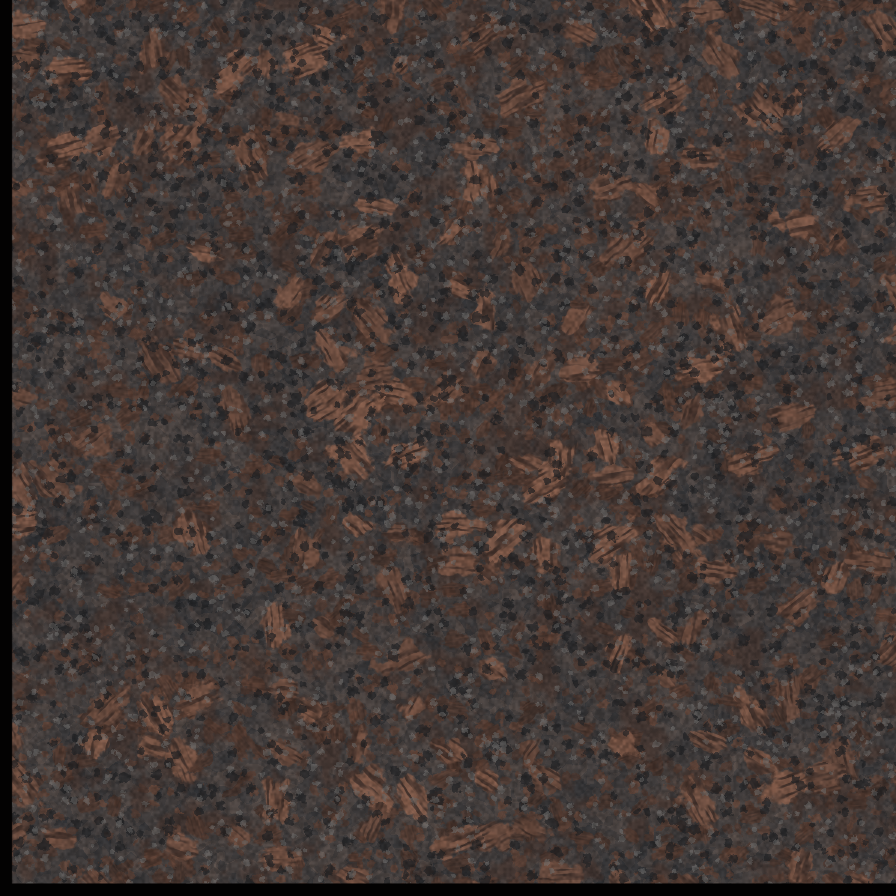
Write a three.js fragment shader that draws this texture.

```glsl
// Polished dark brown granite slab with copper feldspar crystals and a black left and lower edge.
varying vec2 vUv;

const vec3 SLATE = vec3(0.175, 0.180, 0.192);
const vec3 TAUPE = vec3(0.325, 0.285, 0.268);
const vec3 UMBER = vec3(0.255, 0.185, 0.160);
const vec3 RUST = vec3(0.370, 0.250, 0.200);
const vec3 COPPER = vec3(0.510, 0.355, 0.285);
const vec3 MICA = vec3(0.120, 0.125, 0.135);
const vec3 QUARTZ = vec3(0.400, 0.395, 0.390);
const vec3 BORDER = vec3(0.012, 0.008, 0.008);
const vec2 BORDER_SIZE = vec2(0.0135, 0.0140);

float hash(vec2 p) {
  vec3 q = fract(p.xyx * 0.1031);
  q += dot(q, q.yzx + 33.33);
  return fract((q.x + q.y) * q.z);
}

vec2 hash2(vec2 p) {
  return vec2(hash(p), hash(p + 57.0));
}

float noise(vec2 p) {
  vec2 i = floor(p);
  vec2 f = fract(p);
  f = f * f * (3.0 - 2.0 * f);
  float low = mix(hash(i), hash(i + vec2(1.0, 0.0)), f.x);
  float high = mix(hash(i + vec2(0.0, 1.0)), hash(i + 1.0), f.x);
  return mix(low, high, f.y);
}

float fbm(vec2 p) {
  float sum = 0.0;
  float weight = 0.5;
  for (int i = 0; i < 4; i++) {
    sum += weight * noise(p);
    p = p * 2.03 + 19.0;
    weight *= 0.5;
  }
  return sum / 0.9375;
}

vec2 rotate(vec2 p, float angle) {
  float c = cos(angle);
  float s = sin(angle);
  return vec2(c * p.x + s * p.y, c * p.y - s * p.x);
}

// Random tone of the nearest grain in a cellular packing.
float grainTone(vec2 p) {
  vec2 base = floor(p);
  float nearest = 9.0;
  float tone = 0.0;
  for (int y = -1; y <= 1; y++) {
    for (int x = -1; x <= 1; x++) {
      vec2 cell = base + vec2(float(x), float(y));
      float d = length(cell + hash2(cell) - p);
      if (d < nearest) {
        nearest = d;
        tone = hash(cell + 113.0);
      }
    }
  }
  return tone;
}

// Scattered ragged crystals: x = coverage, y = tone, z = cleavage streaks.
vec3 crystals(vec2 uv, float cells, float density, float stretch, float seed) {
  vec2 p = uv * cells + seed;
  vec2 base = floor(p);
  float ragged = (fbm(p * 3.5) - 0.5) * 1.7;
  vec3 best = vec3(0.0);
  for (int y = -1; y <= 1; y++) {
    for (int x = -1; x <= 1; x++) {
      vec2 cell = base + vec2(float(x), float(y));
      vec2 shape = hash2(cell + 211.0);
      float angle = 1.57 * floor(shape.x * 3.0) + (shape.y - 0.5) * 1.6;
      vec2 q = rotate(p - cell - 0.15 - 0.7 * hash2(cell), angle);
      vec2 radii = mix(0.26, 0.48, shape.y) * vec2(stretch, 1.0 / stretch);
      float d = length(q / radii) - 1.0 + ragged;
      float cover = (1.0 - smoothstep(-0.18, 0.14, d)) * step(hash(cell + 307.0), density);
      if (cover > best.x) {
        float streak = noise(vec2(q.x * 2.5, q.y * 17.0 + ragged) + cell * 7.0);
        best = vec3(cover, hash(cell + 401.0), streak);
      }
    }
  }
  return best;
}

void main() {
  vec2 warped = vUv + 0.006 * (vec2(noise(vUv * 90.0), noise(vUv * 90.0 + 41.0)) - 0.5);
  float region = smoothstep(0.30, 0.70, fbm(vUv * 9.0 + 5.0));
  float fine = noise(vUv * 300.0);

  // Matrix of small slate and taupe grains
  float tone = 0.32 * grainTone(warped * 75.0) + 0.30 * grainTone(warped * 150.0 + 31.0);
  tone += 0.38 * fbm(vUv * 60.0);
  vec3 color = mix(SLATE, TAUPE, clamp((tone - 0.5) * 1.3 + 0.44 + 0.16 * region, 0.0, 1.0));
  color = mix(color, UMBER, 0.6 * smoothstep(0.50, 0.72, fbm(vUv * 38.0 + 77.0)));

  // Rust flecks, brown crystals and large copper crystals
  vec3 fleck = crystals(vUv, 72.0, 0.20 + 0.25 * region, 1.15, 11.0);
  color = mix(color, mix(UMBER, RUST, fleck.y + 0.25 * fleck.z), 0.7 * fleck.x);
  vec3 brown = crystals(vUv, 36.0, 0.25 + 0.25 * region, 1.25, 23.0);
  color = mix(color, mix(UMBER * 0.8, RUST, 0.5 * brown.y + 0.6 * brown.z), 0.75 * brown.x);
  vec3 copper = crystals(vUv, 21.0, 0.38, 1.25, 47.0);
  float sheen = smoothstep(0.12, 0.62, copper.z) * (0.55 + 0.45 * copper.y);
  color = mix(color, mix(UMBER, COPPER, sheen), 0.88 * copper.x);

  // Dark mica spots and pale quartz specks
  color = mix(color, MICA, 0.68 * crystals(vUv, 78.0, 0.24, 1.05, 61.0).x);
  color = mix(color, QUARTZ, 0.55 * crystals(vUv, 115.0, 0.13, 1.1, 83.0).x);
  color *= 0.84 + 0.32 * fine;

  // Black strip along the left and lower edges
  vec2 inside = smoothstep(BORDER_SIZE - 0.001, BORDER_SIZE + 0.001, vUv);
  gl_FragColor = vec4(mix(BORDER, color, inside.x * inside.y), 1.0);
}
```
